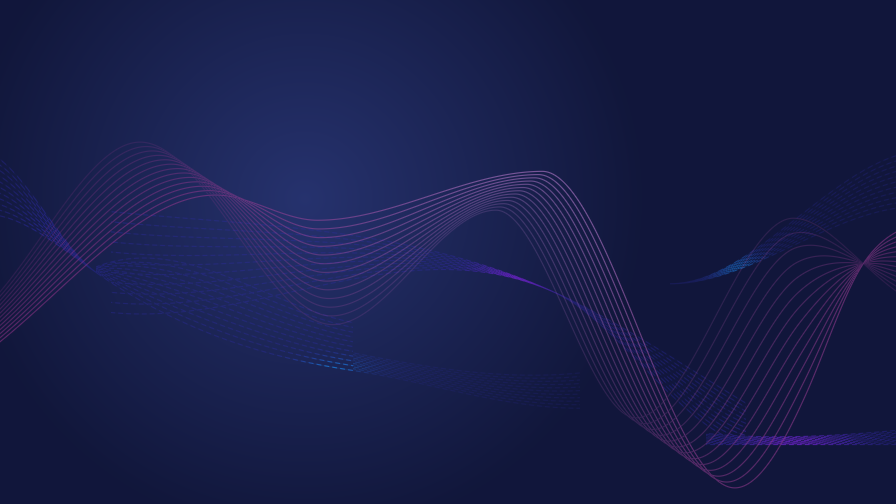
This background is drawn by a WebGL 2 fragment shader. Its source:

```glsl
#version 300 es
precision highp float;

#define NIGHT vec3(0.066, 0.088, 0.230)
#define GLOW vec3(0.148, 0.196, 0.430)
#define GLOW_CENTER vec2(0.605, 0.605)
#define GLOW_RADIUS 0.67
#define ROSE vec3(0.58, 0.20, 0.54)
#define LILAC vec3(0.64, 0.44, 0.74)
#define INDIGO vec3(0.19, 0.17, 0.72)
#define VIOLET vec3(0.42, 0.13, 0.78)
#define CYAN vec3(0.10, 0.48, 0.85)
#define LINE_WIDTH 0.0023
#define RIBBON_LINES 13
#define STRAND_LINES 11

uniform vec2 u_resolution;
out vec4 fragColor;

// Knots hold x, height and slope.
const int KNOTS = 8;
const vec3 CREST[KNOTS] = vec3[](
    vec3(-0.046, 0.287, 0.70), vec3(0.428, 0.613, 0.0), vec3(0.630, 0.563, 0.0),
    vec3(1.076, 0.660, 0.0), vec3(1.458, 0.032, 0.0), vec3(1.597, 0.213, 2.2),
    vec3(1.713, 0.477, 1.5), vec3(1.852, 0.572, 0.5));
const vec3 TROUGH[KNOTS] = vec3[](
    vec3(-0.046, 0.375, 0.80), vec3(0.278, 0.718, 0.0), vec3(0.660, 0.356, 0.0),
    vec3(0.984, 0.583, 0.0), vec3(1.262, 0.171, 0.0), vec3(1.574, 0.567, 0.0),
    vec3(1.713, 0.477, -0.9), vec3(1.852, 0.393, 0.0));

// Cubic between two knots: returns height and slope at x.
vec2 cubic(vec3 a, vec3 b, float x) {
    float w = b.x - a.x, u = (x - a.x) / w, rise = b.y - a.y;
    float c1 = w * a.z;
    float c2 = 3.0 * rise - w * (2.0 * a.z + b.z);
    float c3 = w * (a.z + b.z) - 2.0 * rise;
    return vec2(a.y + u * (c1 + u * (c2 + u * c3)),
                (c1 + u * (2.0 * c2 + u * 3.0 * c3)) / w);
}

// Antialiased coverage of a thin line; thinner than a pixel means fainter.
float stroke(float y, vec2 curve) {
    float pixel = 1.0 / u_resolution.y;
    float d = abs(y - curve.x) * inversesqrt(1.0 + curve.y * curve.y);
    return clamp((0.5 * (LINE_WIDTH + pixel) - d) / pixel, 0.0, 1.0)
         * min(1.0, LINE_WIDTH / pixel);
}

float spot(vec2 p, vec2 center, vec2 size) {
    vec2 q = (p - center) / size;
    return exp(-dot(q, q));
}

// Solid lines blended between the crest and trough curves.
float ribbon(vec2 p) {
    float ink = 0.0;
    for (int i = 0; i < RIBBON_LINES; i++) {
        float t = float(i) / float(RIBBON_LINES - 1);
        for (int k = 0; k < KNOTS - 1; k++) {
            vec3 a = mix(CREST[k], TROUGH[k], t);
            vec3 b = mix(CREST[k + 1], TROUGH[k + 1], t);
            if (p.x >= a.x && p.x < b.x)
                ink = max(ink, stroke(p.y, cubic(a, b, p.x)) * mix(1.0, 0.35, t));
        }
    }
    return ink;
}

// Dashed fan of lines from knots a0..a1 to knots b0..b1.
float strand(vec2 p, vec3 a0, vec3 a1, vec3 b0, vec3 b1) {
    if (p.x < a0.x || p.x >= b0.x) return 0.0;
    float ink = 0.0;
    for (int i = 0; i < STRAND_LINES; i++) {
        float t = float(i) / float(STRAND_LINES - 1);
        float dash = abs(fract(p.x * 64.0 + float(i) * 0.618) - 0.5);
        float line = stroke(p.y, cubic(mix(a0, a1, t), mix(b0, b1, t), p.x));
        ink = max(ink, line * (1.0 - 0.85 * smoothstep(0.22, 0.40, dash)));
    }
    return ink;
}

void main() {
    vec2 p = gl_FragCoord.xy / u_resolution.y;
    p.x *= 16.0 / 9.0 * u_resolution.y / u_resolution.x;

    // Night sky with a broad glow
    float falloff = max(0.0, 1.0 - length(p - GLOW_CENTER) / GLOW_RADIUS);
    vec3 color = mix(NIGHT, GLOW, falloff);

    // Dashed mesh, left to right
    vec3 leftPinch = vec3(0.19, 0.46, -0.7), midPinch = vec3(1.10, 0.42, -0.45);
    float mesh = strand(p, vec3(-0.03, 0.70, -0.3), vec3(-0.03, 0.575, 0.0), leftPinch, leftPinch);
    mesh = max(mesh, strand(p, leftPinch, vec3(0.19, 0.47, 0.4),
        vec3(0.70, 0.265, -0.15), vec3(0.70, 0.36, -0.2)));
    mesh = max(mesh, strand(p, vec3(0.22, 0.58, -0.1), vec3(0.22, 0.38, -0.1), midPinch, midPinch));
    mesh = max(mesh, 0.5 * strand(p, vec3(0.70, 0.265, -0.15), vec3(0.70, 0.30, -0.2),
        vec3(1.15, 0.19, 0.0), vec3(1.15, 0.26, 0.1)));
    mesh = max(mesh, strand(p, midPinch, midPinch, vec3(1.48, 0.12, -0.2), vec3(1.48, 0.20, -0.6)));
    mesh = max(mesh, strand(p, vec3(1.40, 0.118, 0.0), vec3(1.40, 0.14, -0.1),
        vec3(1.82, 0.118, 0.0), vec3(1.82, 0.15, 0.1)));
    mesh = max(mesh, 0.7 * strand(p, vec3(1.33, 0.437, 0.0), vec3(1.33, 0.437, 0.0),
        vec3(1.82, 0.70, 0.1), vec3(1.82, 0.59, 0.0)));

    // Highlights where the mesh gathers
    float violet = spot(p, vec2(1.03, 0.447), vec2(0.10, 0.05))
                 + spot(p, vec2(1.58, 0.120), vec2(0.12, 0.03));
    float cyan = spot(p, vec2(0.66, 0.270), vec2(0.09, 0.025))
               + spot(p, vec2(1.47, 0.463), vec2(0.06, 0.04));
    float blue = spot(p, vec2(0.12, 0.540), vec2(0.09, 0.07));
    vec3 meshColor = mix(mix(INDIGO, VIOLET, min(violet, 1.0)), CYAN, min(cyan, 1.0));
    color = mix(color, meshColor, mesh * min(0.85, 0.30 + 0.5 * (violet + cyan) + 0.2 * blue));

    // Flowing ribbon, palest around its central crest
    float pale = spot(p, vec2(1.08, 0.60), vec2(0.42, 0.45));
    color = mix(color, mix(ROSE, LILAC, pale), ribbon(p) * mix(0.55, 0.68, pale));

    fragColor = vec4(color, 1.0);
}
```
